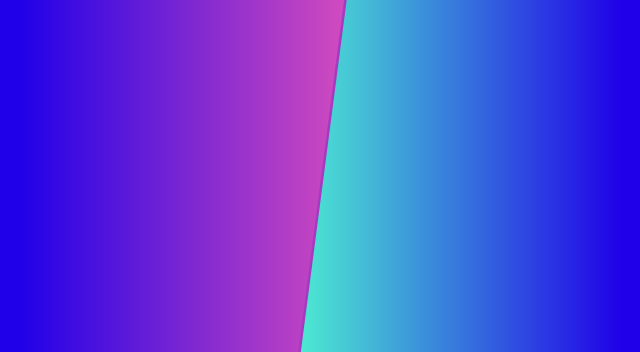
Reproduce this background procedurally as a WebGL 1 fragment shader.

```glsl
precision highp float;
// Two horizontal gradients, pink and teal, fading to blue and split by a slanted seam.

uniform vec2 u_resolution;

#define SEAM_BOTTOM 0.4700
#define SEAM_TOP 0.5417
#define SEAM_WIDTH 0.0040
#define FADE_LEFT 0.028
#define FADE_RIGHT 0.972
#define BLUE vec3(0.125, 0.000, 0.910)
#define PINK vec3(0.825, 0.295, 0.745)
#define TEAL vec3(0.300, 0.915, 0.822)
#define SEAM_COLOR vec3(0.650, 0.225, 0.750)

// Linear position of x between two stops, clamped to 0..1
float ramp(float start, float end, float x) {
    return clamp((x - start) / (end - start), 0.0, 1.0);
}

// Coverage to the right of an edge, softened over one pixel
float rightOf(float edge, float x) {
    return clamp((x - edge) * u_resolution.x + 0.5, 0.0, 1.0);
}

void main() {
    vec2 uv = gl_FragCoord.xy / u_resolution;
    float seam = mix(SEAM_BOTTOM, SEAM_TOP, uv.y);

    // Gradient panels
    vec3 leftPanel = mix(BLUE, PINK, ramp(FADE_LEFT, SEAM_TOP, uv.x));
    vec3 rightPanel = mix(TEAL, BLUE, ramp(SEAM_BOTTOM, FADE_RIGHT, uv.x));

    // Thin dark strip on the left side of the seam
    vec3 color = mix(leftPanel, SEAM_COLOR, rightOf(seam - SEAM_WIDTH, uv.x));
    color = mix(color, rightPanel, rightOf(seam, uv.x));

    gl_FragColor = vec4(color, 1.0);
}
```
